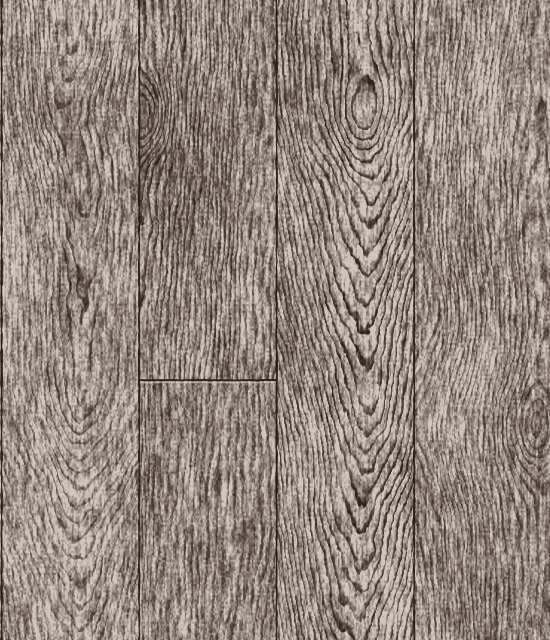
A WebGL 2 fragment shader for this texture:

```glsl
#version 300 es
precision highp float;
// Weathered grey-brown oak floor: four upright planks, one butt joint, cathedral grain and knots.
uniform vec2 u_resolution;
out vec4 outColor;

#define PLANKS 4.0
#define SEAM_SHIFT 0.012
#define JOINT_Y 0.406
#define SEAM_HALF 0.0014
#define RINGS 22.0
#define RING_WOBBLE 0.85
#define FIBRE 0.55
#define RING_FIBRE 0.34
#define SPECKLE 0.50
#define STAIN 0.24
#define BASE_TONE 0.745

const vec3 DARK = vec3(0.18, 0.14, 0.12);
const vec3 MIDDLE = vec3(0.52, 0.47, 0.43);
const vec3 LIGHT = vec3(0.81, 0.78, 0.74);

// Per board: heart x, heart y, taper of the arches below, ring contrast.
const vec4 HEART[5] = vec4[5](
  vec4(0.02, 0.34, 1.10, 0.32), vec4(-0.56, 0.82, 0.28, 0.50),
  vec4(0.14, 0.83, 0.95, 0.60), vec4(0.44, 0.33, 0.25, 0.40),
  vec4(-1.20, 0.40, 0.08, 0.40));
// Per board: taper above the heart; negative keeps the arches pointing down.
const float TAPER_ABOVE[5] = float[5](-0.45, 0.25, 0.40, 0.25, 0.08);
// Per board: knot x, knot y, knot strength, tone shift.
const vec4 KNOT[5] = vec4[5](
  vec4(0.10, 0.39, 1.5, 0.03), vec4(-0.46, 0.82, 4.5, -0.07),
  vec4(0.09, 0.825, 2.2, 0.06), vec4(0.43, 0.33, 3.5, 0.0),
  vec4(0.0, 0.0, 0.0, -0.05));

float hash(vec2 p) {
  vec3 q = fract(vec3(p.xyx) * 0.1031);
  q += dot(q, q.yzx + 33.33);
  return fract((q.x + q.y) * q.z);
}

float noise(vec2 p) {
  vec2 i = floor(p), f = fract(p);
  f = f * f * (3.0 - 2.0 * f);
  return mix(mix(hash(i), hash(i + vec2(1, 0)), f.x),
             mix(hash(i + vec2(0, 1)), hash(i + vec2(1, 1)), f.x), f.y);
}

// Noise centred on zero.
float ripple(vec2 p) { return noise(p) - 0.5; }

// Growth-ring count at a point of a board: tapering arches bent round a knot.
float ringPhase(vec2 p, vec4 heart, float above, vec4 knot, float seed) {
  vec2 d = p - heart.xy;
  d.x += 0.14 * ripple(vec2(p.y * 6.0, seed));
  float rise = sqrt(d.y * d.y + 0.004);
  float up = 0.5 * (rise + d.y), down = 0.5 * (rise - d.y);
  float climb = above * up + heart.z * (down + 0.16 * (1.0 - exp(-9.0 * down)));
  float flatten = 1.0 - 0.35 * min(heart.z, 1.0) * exp(-6.0 * rise);
  float side = 0.85 * sqrt(d.x * d.x + 0.006) + 0.45 * min(d.x * d.x, 0.6);
  float phase = RINGS * (side * flatten + climb);
  vec2 k = p - knot.xy;
  phase -= knot.z * exp(-22.0 * k.x * k.x - 260.0 * k.y * k.y);
  phase += 2.8 * RING_WOBBLE * ripple(p * vec2(2.0, 4.0) + seed);
  phase += 1.4 * RING_WOBBLE * ripple(p * vec2(6.0, 12.0) + seed);
  phase += 0.5 * RING_WOBBLE * ripple(p * vec2(16.0, 40.0) + seed);
  return phase + 0.22 * ripple(p * vec2(45.0, 130.0) + seed);
}

void main() {
  vec2 p = gl_FragCoord.xy / u_resolution.y;
  float pixel = 1.0 / u_resolution.y;
  float plankWidth = u_resolution.x / u_resolution.y / PLANKS;
  float across = p.x / plankWidth - SEAM_SHIFT;

  // Board under this point.
  float column = clamp(floor(across), 0.0, PLANKS - 1.0);
  int board = int(column);
  if (board == 1 && p.y < JOINT_Y) board = 4;
  float seed = 17.3 * float(board) + 5.0;
  vec2 local = vec2(across - column - 0.5, p.y);
  vec4 heart = HEART[board], knot = KNOT[board];

  // Growth rings: slow darkening, then a crisp edge; thinner lines where arches spread.
  float phase = ringPhase(local, heart, TAPER_ABOVE[board], knot, seed) + 40.0;
  float t = fract(phase);
  float nearHeart = exp(-12.0 * pow(local.x - heart.x, 2.0)) * min(heart.z, 1.0);
  float width = mix(0.46, 0.26, nearHeart);
  float line = smoothstep(0.86 - width, 0.84, t) * (1.0 - smoothstep(0.88, 1.0, t));
  float edge = line + 0.25 * nearHeart * t * (1.0 - smoothstep(0.9, 1.0, t));
  float wear = 0.6 + 0.8 * noise(local * vec2(9.0, 18.0) + seed * 2.0);
  float rings = edge * heart.w * wear * mix(0.85, 1.15, nearHeart);

  // Fibres: upright streaks, streaks along the rings, fine grit and open pores.
  float sway = 0.012 * ripple(local * vec2(5.0, 20.0) + seed);
  float upright = ripple(vec2((local.x + sway) * 72.0, p.y * 42.0) + seed);
  float along = ripple(vec2(phase * 2.6, p.y * 50.0) + seed);
  float grit = ripple(p * vec2(430.0, 290.0) + seed);
  float pore = smoothstep(0.70, 0.95, noise(vec2(local.x * 75.0, p.y * 90.0) + seed * 3.0));

  // Broad stains and the shade round the knot.
  float stain = STAIN * (ripple(local * vec2(1.5, 5.0) + seed) + 0.6 * ripple(local * vec2(5.0, 9.0) - seed));
  vec2 k = local - knot.xy;
  float knotShade = 0.035 * knot.z * exp(-10.0 * k.x * k.x - 110.0 * k.y * k.y);

  float tone = BASE_TONE + knot.w + stain - knotShade - rings;
  tone += FIBRE * upright + RING_FIBRE * along + SPECKLE * grit - 0.20 * pore;
  tone = clamp(max(tone, 0.14 + 0.5 * tone), 0.0, 1.0);
  vec3 color = tone < 0.5 ? mix(DARK, MIDDLE, tone * 2.0) : mix(MIDDLE, LIGHT, tone * 2.0 - 1.0);

  // Seams between planks, slightly ragged, and the butt joint with a pale lip.
  float ragged = 0.0014 * ripple(vec2(column, p.y * 120.0));
  float seam = abs(across - round(across)) * plankWidth + ragged;
  float joint = column == 1.0 ? p.y - JOINT_Y + 0.001 * ripple(p * 60.0) : 1.0;
  float lip = 1.0 - smoothstep(0.0, 0.001 + pixel, abs(joint + 0.0035));
  color = mix(color, LIGHT, 0.7 * lip);
  float gap = min(seam, abs(joint));
  color = mix(color, DARK * 0.7, 0.9 * (1.0 - smoothstep(SEAM_HALF - 0.5 * pixel, SEAM_HALF + 0.5 * pixel, gap)));
  outColor = vec4(color, 1.0);
}
```
